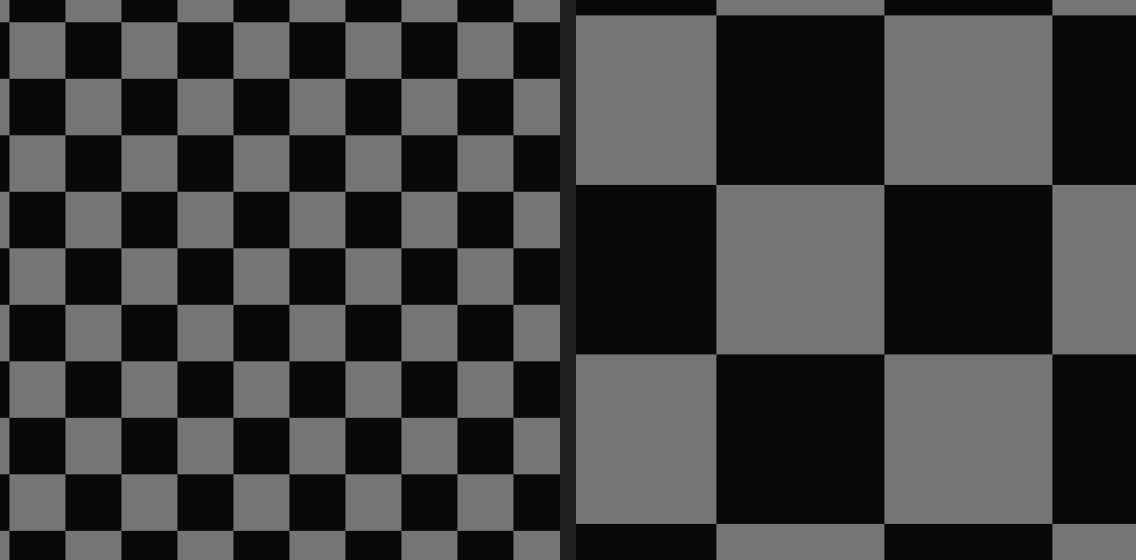
Left, the full canvas; right, a detail of the centre.
This pattern is drawn by a WebGL 2 fragment shader. Its source:

```glsl
#version 300 es
precision highp float;

uniform vec2 u_resolution;
out vec4 fragColor;

const vec3 GRAY = vec3(0.46);
const vec3 BLACK = vec3(0.03);
const vec2 CELL_SIZE = vec2(0.1, 0.1009);
const vec2 GRID_ORIGIN = vec2(0.0169, 0.0521);

// Signed distance to the nearest cell edge per axis, positive in even cells
vec2 stripeDistance(vec2 position, vec2 cellSize) {
    vec2 cell = position / cellSize;
    return (abs(mod(cell - 0.5, 2.0) - 1.0) - 0.5) * cellSize;
}

// Antialiased checker: 1 where both cell indices share parity, else 0
float checker(vec2 position, vec2 cellSize, vec2 pixelSize) {
    vec2 edge = stripeDistance(position, cellSize);
    vec2 parity = clamp(2.0 * edge / pixelSize, -1.0, 1.0);
    return 0.5 + 0.5 * parity.x * parity.y;
}

void main() {
    vec2 uv = gl_FragCoord.xy / u_resolution;
    float coverage = checker(uv - GRID_ORIGIN, CELL_SIZE, 1.0 / u_resolution);
    fragColor = vec4(mix(BLACK, GRAY, coverage), 1.0);
}
```
